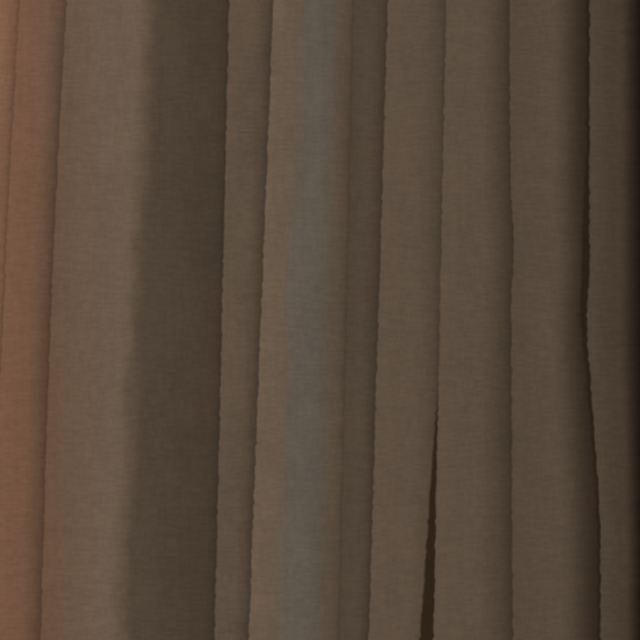
A WebGL 2 fragment shader for this texture:

```glsl
#version 300 es
precision highp float;

#define FOLDS 10
#define EDGE_SOFTNESS 0.0025
#define EDGE_FRAY 0.0022
#define CREASE_WIDTH 0.007
#define CREASE_DEPTH 0.20
#define WEAVE_STRENGTH 0.055
#define MOTTLE_STRENGTH 0.07
#define WARM_TINT vec3(1.0, 0.735, 0.565)
#define CLOTH_TINT vec3(1.0, 0.845, 0.695)
#define GREY_TINT vec3(0.96, 0.865, 0.765)
#define GAP_COLOR vec3(0.17, 0.125, 0.085)

uniform vec2 u_resolution;
out vec4 fragColor;

// Left edges of the folds at the top and bottom of the cloth
const float EDGE_TOP[11] = float[](-0.06, 0.031, 0.104, 0.358, 0.427, 0.553, 0.606, 0.697, 0.796, 0.921, 1.01);
const float EDGE_BOTTOM[11] = float[](-0.12, -0.012, 0.064, 0.335, 0.388, 0.530, 0.576, 0.677, 0.801, 0.921, 1.01);

// Brightness at the left, middle and right of each fold
const float LIT[10] = float[](0.50, 0.465, 0.41, 0.365, 0.41, 0.31, 0.365, 0.36, 0.33, 0.31);
const float MIDDLE[10] = float[](0.52, 0.445, 0.415, 0.36, 0.385, 0.32, 0.36, 0.355, 0.345, 0.28);
const float SHADE[10] = float[](0.48, 0.38, 0.375, 0.32, 0.35, 0.30, 0.33, 0.285, 0.21, 0.10);

float hash(vec2 p) {
    return fract(sin(dot(p, vec2(127.1, 311.7))) * 43758.5453);
}

float noise(vec2 p) {
    vec2 cell = floor(p);
    vec2 f = fract(p);
    f = f * f * (3.0 - 2.0 * f);
    float low = mix(hash(cell), hash(cell + vec2(1.0, 0.0)), f.x);
    float high = mix(hash(cell + vec2(0.0, 1.0)), hash(cell + vec2(1.0, 1.0)), f.x);
    return mix(low, high, f.y);
}

// Centred cloudy noise over four octaves
float mottle(vec2 p) {
    float sum = 0.0;
    float weight = 0.5;
    for (int i = 0; i < 4; i++) {
        sum += weight * (noise(p) - 0.5);
        p = p * 2.1 + 17.3;
        weight *= 0.6;
    }
    return sum;
}

float foldEdge(int i, float y) {
    float x = mix(EDGE_BOTTOM[i], EDGE_TOP[i], y);
    if (i < 3) x -= 0.02 * y * (1.0 - y);
    if (i == 8) x += 0.005 * exp(-pow((y - 0.62) / 0.06, 2.0));
    if (i == 9) {
        x += 0.017 * (1.0 - smoothstep(0.15, 0.48, y));
        x -= 0.004 * exp(-pow((y - 0.49) / 0.06, 2.0));
    }
    return x + EDGE_FRAY * (noise(vec2(y * 130.0, float(i) * 7.0)) - 0.5);
}

vec3 foldColor(int i, float t, vec2 p, float clouds) {
    float light = t < 0.5
        ? mix(LIT[i], MIDDLE[i], smoothstep(0.0, 0.5, t))
        : mix(MIDDLE[i], SHADE[i], smoothstep(0.5, 1.0, t));
    vec3 tint = mix(WARM_TINT, CLOTH_TINT, smoothstep(0.03, 0.17, p.x));

    // Broad shaded half of the wide fold
    if (i == 2) {
        float turn = t - 0.07 * (p.y - 0.5) + 0.12 * clouds;
        light *= 1.0 - 0.25 * smoothstep(0.41, 0.57, turn);
    }
    // Cool, worn band
    if (i == 4) {
        float band = smoothstep(0.24, 0.42, t + 0.2 * clouds) * (1.0 - smoothstep(0.65, 0.9, t));
        tint = mix(tint, GREY_TINT, band);
    }
    // Deep shadows turn browner
    tint *= mix(vec3(1.0, 0.93, 0.86), vec3(1.0), smoothstep(0.15, 0.34, light));
    return light * tint;
}

void main() {
    vec2 p = gl_FragCoord.xy / u_resolution;
    float clouds = mottle(p * vec2(26.0, 13.0));
    vec3 color = vec3(0.0);

    // Layer each fold over its left neighbour
    for (int i = 0; i < FOLDS; i++) {
        float left = foldEdge(i, p.y);
        float right = foldEdge(i + 1, p.y);
        float t = clamp((p.x - left) / (right - left), 0.0, 1.0);
        vec3 fold = foldColor(i, t, p, clouds);
        fold *= 1.0 - CREASE_DEPTH * exp(-max(right - p.x, 0.0) / CREASE_WIDTH);

        // Narrow openings beside two of the folds
        float gap = 0.0;
        if (i == 6) gap = 0.021 * clamp((0.41 - p.y) / 0.41, 0.0, 1.0);
        if (i == 8) gap = 0.004 + 0.008 * exp(-pow((p.y - 0.58) / 0.13, 2.0));
        float opening = smoothstep(-0.003, 0.003, p.x - right + gap) * smoothstep(0.0, 0.004, gap);
        fold = mix(fold, GAP_COLOR, opening * 0.9);

        color = mix(color, fold, smoothstep(-EDGE_SOFTNESS, EDGE_SOFTNESS, p.x - left));
    }

    // Crossed threads and uneven wear
    float weft = noise(p * vec2(75.0, 270.0)) - 0.5;
    float warp = noise(p * vec2(260.0, 65.0) + 31.0) - 0.5;
    float grain = noise(p * 300.0 + 83.0) - 0.5;
    float wear = 0.6 + 0.7 * smoothstep(0.1, 0.25, p.x) * (1.0 - smoothstep(0.5, 0.62, p.x));
    color *= 1.0 + WEAVE_STRENGTH * (weft + 0.7 * warp + 0.6 * grain) + MOTTLE_STRENGTH * wear * clouds;
    fragColor = vec4(color, 1.0);
}
```
